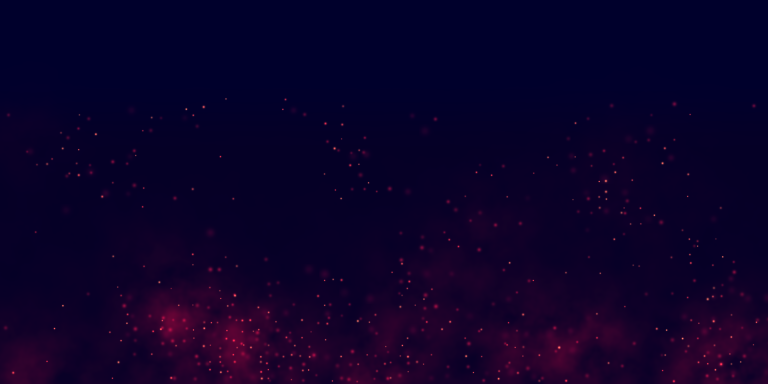
A Shadertoy shader for this background:

```glsl
// Red embers and smouldering haze drifting up into a dark navy night.

const vec3 NIGHT_TOP = vec3(0.0, 0.0, 0.172);
const vec3 NIGHT_LOW = vec3(0.018, 0.0, 0.150);
const vec3 HAZE_COLOR = vec3(0.40, 0.015, 0.06);
const vec3 BLOB_COLOR = vec3(0.50, 0.02, 0.12);
const vec3 EMBER_COLOR = vec3(0.85, 0.08, 0.16);
const vec3 SPARK_RED = vec3(0.85, 0.14, 0.14);
const vec3 SPARK_GOLD = vec3(1.0, 0.50, 0.26);
const float SKY_EDGE = 0.76;     // height where the clear sky begins
const float FLOOR_HAZE = 0.17;   // strength of the haze along the bottom
const float NOISE_SCALE = 9.0;
const float BLOB_CELL = 0.052;
const float EMBER_CELL = 0.031;
const float SPARK_CELL = 0.0215;

// Zones: centre x, centre y, radius, strength (canvas height = 1)
const vec4 GLOWS[12] = vec4[12](
    vec4(0.47, 0.16, 0.11, 0.62), vec4(0.66, 0.08, 0.13, 0.58),
    vec4(0.98, 0.03, 0.09, 0.48), vec4(1.37, 0.12, 0.10, 0.38),
    vec4(1.53, 0.11, 0.12, 0.40), vec4(1.90, 0.05, 0.14, 0.55),
    vec4(1.26, 0.40, 0.13, 0.16), vec4(0.08, 0.04, 0.12, 0.25),
    vec4(1.09, 0.20, 0.15, 0.22), vec4(0.42, 0.30, 0.12, 0.14),
    vec4(0.06, 0.65, 0.10, 0.09), vec4(1.62, 0.50, 0.18, 0.09));

const vec4 SWARMS[12] = vec4[12](
    vec4(0.66, 0.08, 0.17, 0.48), vec4(0.43, 0.16, 0.13, 0.22),
    vec4(0.98, 0.10, 0.17, 0.16), vec4(1.35, 0.09, 0.12, 0.28),
    vec4(1.90, 0.06, 0.14, 0.24), vec4(1.10, 0.25, 0.09, 0.17),
    vec4(1.62, 0.52, 0.16, 0.21), vec4(0.17, 0.59, 0.11, 0.17),
    vec4(0.92, 0.56, 0.07, 0.28), vec4(0.34, 0.50, 0.05, 0.18),
    vec4(1.83, 0.26, 0.10, 0.15), vec4(1.25, 0.44, 0.10, 0.09));

// Thin arch of sparks in the upper left
const vec2 ARCH_CENTER = vec2(0.62, 0.55);
const vec2 ARCH_RADII = vec2(0.30, 0.18);
const float ARCH_DENSITY = 0.24;

vec3 hash3(vec2 p) {
    vec3 q = fract(p.xyx * vec3(0.1031, 0.1030, 0.0973));
    q += dot(q, q.yxz + 33.33);
    return fract((q.xxy + q.yzz) * q.zyx);
}

float cornerSlope(vec2 corner, vec2 offset) {
    float angle = 6.2832 * hash3(corner).x;
    return dot(vec2(cos(angle), sin(angle)), offset);
}

float gradientNoise(vec2 p) {
    vec2 i = floor(p), f = p - i;
    vec2 u = f * f * f * (f * (f * 6.0 - 15.0) + 10.0);
    vec2 e = vec2(1.0, 0.0);
    return mix(mix(cornerSlope(i, f), cornerSlope(i + e, f - e), u.x),
               mix(cornerSlope(i + e.yx, f - e.yx),
                   cornerSlope(i + 1.0, f - 1.0), u.x), u.y);
}

float fbm(vec2 p) {
    float sum = 0.0, amp = 0.6;
    for (int i = 0; i < 4; i++) {
        sum += amp * gradientNoise(p);
        p = mat2(1.6, 1.2, -1.2, 1.6) * p + 7.3;
        amp *= 0.5;
    }
    return sum;
}

// Sum of soft round zones
float zoneField(vec2 p, vec4 zones[12]) {
    float sum = 0.0;
    for (int i = 0; i < 12; i++) {
        vec2 d = (p - zones[i].xy) / zones[i].z;
        sum += zones[i].w * exp(-dot(d, d));
    }
    return sum;
}

float swarmDensity(vec2 p) {
    vec2 a = (p - ARCH_CENTER) / ARCH_RADII;
    float band = (length(a) - 1.0) / 0.13;
    float arch = exp(-band * band) * smoothstep(0.0, 0.3, a.y);
    float strays = 0.012 + 0.05 * exp(-p.y * 9.0);
    return (zoneField(p, SWARMS) + ARCH_DENSITY * arch + strays)
         * (1.0 - smoothstep(SKY_EDGE - 0.04, SKY_EDGE, p.y));
}

// One jittered dot per cell: x = brightness, y = random tint
vec2 dots(vec2 p, float cell, float radius, float amount, float seed) {
    vec2 id = floor(p / cell);
    vec3 place = hash3(id + seed), look = hash3(id + seed + 57.0);
    vec2 center = (id + 0.25 + 0.5 * place.xy) * cell;
    float r = max(radius * mix(0.65, 1.2, look.x), 0.55 / iResolution.y);
    vec2 d = (p - center) / r;
    float lit = step(place.z, amount * swarmDensity(center));
    return vec2(lit * exp(-dot(d, d)) * mix(0.35, 1.0, look.y), look.z);
}

void mainImage(out vec4 fragColor, in vec2 fragCoord) {
    vec2 p = fragCoord / iResolution.y;
    p.x *= 2.0 * iResolution.y / iResolution.x;

    // Night sky
    vec3 color = mix(NIGHT_LOW, NIGHT_TOP, smoothstep(0.60, 0.80, p.y));

    // Smoky haze, brighter near the floor
    float smoke = clamp(0.75 + 1.5 * fbm(p * NOISE_SCALE), 0.15, 1.6);
    float haze = zoneField(p, GLOWS) + FLOOR_HAZE * exp(-p.y * 5.5);
    color += HAZE_COLOR * haze * smoke;

    // Blurred blobs, soft embers, then sharp sparks
    color += BLOB_COLOR * 0.28 * dots(p, BLOB_CELL, 0.0095, 1.5, 11.0).x;
    color += EMBER_COLOR * 0.55 * dots(p, EMBER_CELL, 0.0046, 1.0, 83.0).x;
    vec2 spark = dots(p, SPARK_CELL, 0.0026, 0.9, 149.0);
    color += mix(SPARK_RED, SPARK_GOLD, spark.y) * spark.x;

    fragColor = vec4(clamp(color, 0.0, 1.0), 1.0);
}
```
